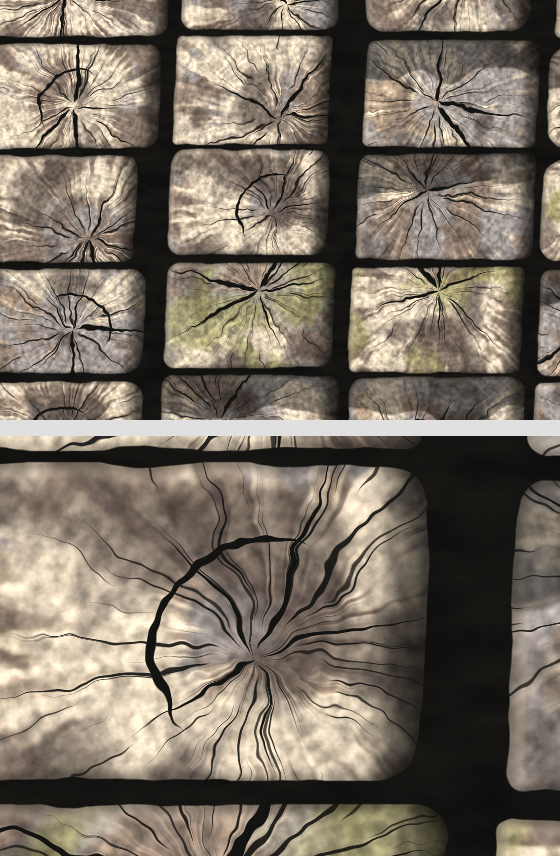
Top, the full canvas; bottom, a detail of the centre.
Reproduce this texture procedurally as a Shadertoy shader.

```glsl
const vec2 PITCH = vec2(0.445, 0.268);     // beam spacing, canvas height = 1
const vec2 ORIGIN = vec2(0.37, 0.106);
const float LEAN = 0.05;                   // sideways drift of the columns
const float STAGGER = 0.024;               // vertical offset between columns
const float EDGE_WEAR = 0.012;
const float CRACK_WANDER = 0.016;
const float RING_FREQUENCY = 420.0;
const float SHADED_SHARE = 0.3;            // beams with a cast shadow
const float MOSSY_SHARE = 0.2;
const float TAU = 6.2831853;

const vec3 GAP = vec3(0.075, 0.073, 0.065);
const vec3 BARK = vec3(0.31, 0.27, 0.25);
const vec3 BROWN = vec3(0.55, 0.48, 0.43);
const vec3 GREY = vec3(0.67, 0.64, 0.62);
const vec3 TAN = vec3(0.73, 0.63, 0.53);
const vec3 CREAM = vec3(0.91, 0.84, 0.74);
const vec3 MOSS = vec3(0.62, 0.60, 0.36);

float hash(vec2 p) {
    vec3 q = fract(p.xyx * vec3(0.1031, 0.1030, 0.0973));
    q += dot(q, q.yzx + 33.33);
    return fract((q.x + q.y) * q.z);
}

float noise(vec2 p) {
    vec2 i = floor(p), f = fract(p);
    f = f * f * (3.0 - 2.0 * f);
    return mix(mix(hash(i), hash(i + vec2(1, 0)), f.x),
               mix(hash(i + vec2(0, 1)), hash(i + vec2(1, 1)), f.x), f.y);
}

float fbm(vec2 p) {
    float sum = 0.0, amp = 0.53;
    for (int i = 0; i < 4; i++) {
        sum += amp * noise(p);
        p = mat2(1.6, 1.2, -1.2, 1.6) * p + 7.1;
        amp *= 0.5;
    }
    return sum;
}

float roundBox(vec2 p, vec2 halfSize, float radius) {
    vec2 q = abs(p) - halfSize + radius;
    return length(max(q, 0.0)) + min(max(q.x, q.y), 0.0) - radius;
}

float stroke(float dist, float width, float px) {
    return clamp((width - dist) / px + 0.5, 0.0, 1.0) * min(1.0, 2.0 * width / px);
}

// Tapered radial splits, one per angular sector
float cracks(vec2 q, float count, float width, float start, float reach, float seed, float px) {
    float r = length(q);
    float s = (atan(q.y, q.x) / TAU + 0.5) * count;
    float id = floor(s);
    float shift = hash(vec2(id, seed)) - 0.5;
    float size = hash(vec2(id + 31.0, seed));
    float from = start * hash(vec2(id + 67.0, seed));
    float to = from + reach * (0.3 + size);
    float dist = abs(fract(s) - 0.5 - 0.6 * shift) * TAU / count * r;
    float taper = smoothstep(from - 0.01, from + 0.02, r) * (1.0 - smoothstep(from, to, r));
    return stroke(dist, width * (0.2 + 0.8 * size * size) * taper, px);
}

void mainImage(out vec4 fragColor, in vec2 fragCoord) {
    float px = 1.0 / iResolution.y;
    vec2 uv = fragCoord * px;

    // Stack of beams
    vec2 grid = uv - ORIGIN - vec2(LEAN * uv.y, 0.0);
    float column = floor(grid.x / PITCH.x);
    grid.y += STAGGER * (hash(vec2(column, 5.0)) - 0.5);
    vec2 cell = vec2(column, floor(grid.y / PITCH.y));
    vec2 p = grid - (cell + 0.5) * PITCH;
    float seed = 10.0 + 90.0 * hash(cell + 13.0);
    vec4 vary = vec4(hash(cell + 21.0), hash(cell + 34.0), hash(cell + 55.0), hash(cell + 89.0));

    // Worn outline with wider gaps on the right
    vec2 low = vec2(0.003, 0.003) + vec2(0.012, 0.010) * vary.xy;
    vec2 high = vec2(0.010, 0.003) + vec2(0.060 * vary.z * vary.z, 0.007 * vary.w);
    vec2 halfSize = 0.5 * (PITCH - low - high);
    p -= 0.5 * (low - high);
    float wear = EDGE_WEAR * (fbm(uv * 16.0) - 0.35);
    float d = roundBox(p, halfSize, 0.012 + 0.035 * vary.y) + max(wear, 0.0);

    // Polar frame around the pith
    vec2 pith = halfSize * vec2(0.8, 1.2) * (vary.zw - 0.5);
    vec2 wander = vec2(noise(uv * 26.0), noise(uv * 26.0 + 40.0)) - 0.5
                + 0.35 * (vec2(noise(uv * 90.0), noise(uv * 90.0 + 70.0)) - 0.5);
    vec2 q = p - pith + CRACK_WANDER * wander;
    float r = length(q);
    vec2 ray = q / max(r, 0.001);

    // Weathered end grain
    float stain = fbm(uv * 9.0 + seed);
    float patches = fbm(uv * 13.0 + seed * 2.0);
    float streak = noise(ray * 24.0 + r * 5.0 + seed);
    float grit = fbm(uv * 110.0);
    vec3 wood = mix(BROWN, TAN, smoothstep(0.35, 0.62, stain + 0.25 * (streak - 0.5)));
    wood = mix(wood, GREY, 0.9 * smoothstep(0.42, 0.58, patches + 0.4 * (vary.x - 0.5)));
    wood = mix(wood, CREAM, smoothstep(0.5, 0.68, stain + 0.25 * (streak - vary.x)));
    wood = mix(wood, BARK, 0.65 * smoothstep(0.53, 0.72, fbm(uv * 11.0 + seed * 3.0)));
    wood = mix(wood, MOSS, step(1.0 - MOSSY_SHARE, vary.w) * smoothstep(0.4, 0.65, patches) * 0.6);
    float rings = sin(r * RING_FREQUENCY + 5.0 * stain);
    wood *= 1.0 + 0.035 * rings + 0.16 * (streak - 0.5) + 0.65 * (grit - 0.5);

    // Sunlit rim, shaded right side and cast shadow
    float rim = smoothstep(-0.018, -0.003, d) * smoothstep(0.02, -0.02, p.x + halfSize.x * 0.3 - p.y);
    wood = mix(wood, CREAM, 0.4 * rim);
    wood *= 1.0 - 0.6 * smoothstep(halfSize.x - 0.045, halfSize.x, p.x + 0.02 * stain);
    wood *= 1.0 - 0.3 * smoothstep(-0.012, 0.0, d);
    float shadowLine = halfSize.y * 0.3 + 0.06 * (noise(vec2(uv.x * 14.0, seed)) - 0.5);
    wood *= 1.0 - 0.42 * step(vary.z, SHADED_SHARE) * smoothstep(-0.004, 0.004, p.y - shadowLine);

    // Splits from coarse to fine, and an occasional ring shake
    float split = cracks(q, 5.0, 0.0065, 0.015, 0.22, seed, px);
    split = max(split, 0.9 * cracks(q, 19.0, 0.0026, 0.07, 0.20, seed + 3.0, px));
    split = max(split, 0.75 * cracks(q, 47.0, 0.0016, 0.17, 0.16, seed + 6.0, px));
    float arc = smoothstep(0.1, 0.7, dot(ray, normalize(vary.xy - 0.5 + 0.01)));
    split = max(split, step(0.65, vary.y) * stroke(abs(r - 0.085), 0.003 * arc, px));
    wood = mix(wood, GAP, split);

    // Dim beam sides inside the gaps
    vec3 gap = GAP * (0.6 + 0.8 * fbm(uv * vec2(18.0, 50.0)));
    fragColor = vec4(mix(gap, wood, smoothstep(px, -px, d)), 1.0);
}
```
